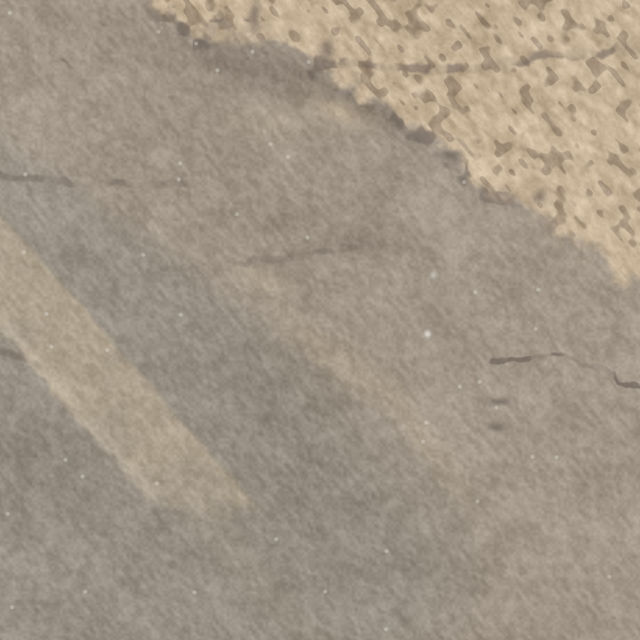
Write a WebGL 1 fragment shader that draws this texture.

```glsl
precision highp float;
uniform vec2 u_resolution;

const vec3 ASPHALT = vec3(0.625, 0.582, 0.527);
const vec3 WORN_GREY = vec3(0.578, 0.546, 0.503);
const vec3 PAINT = vec3(0.690, 0.638, 0.555);
const vec3 SAND = vec3(0.775, 0.699, 0.594);
const vec3 CRACK = vec3(0.410, 0.365, 0.335);
const vec3 GLINT = vec3(0.860, 0.850, 0.820);
const float GRAIN = 0.13;
const float SAND_GRAIN = 0.22;
const float EDGE_WOBBLE = 0.035;

float hash(vec2 p) {
  vec3 q = fract(vec3(p.xyx) * 0.1031);
  q += dot(q, q.yzx + 33.33);
  return fract((q.x + q.y) * q.z);
}

float noise(vec2 p) {
  vec2 i = floor(p), f = fract(p);
  f = f * f * (3.0 - 2.0 * f);
  return mix(mix(hash(i), hash(i + vec2(1, 0)), f.x),
             mix(hash(i + vec2(0, 1)), hash(i + vec2(1, 1)), f.x), f.y);
}

float fbm(vec2 p) {
  float sum = 0.0, gain = 0.5;
  for (int i = 0; i < 4; i++) {
    sum += gain * noise(p);
    p = mat2(1.6, 1.2, -1.2, 1.6) * p + 17.3;
    gain *= 0.5;
  }
  return sum / 0.9375;
}

float segment(vec2 p, vec2 a, vec2 b) {
  vec2 d = b - a;
  return length(p - a - d * clamp(dot(p - a, d) / dot(d, d), 0.0, 1.0));
}

// Soft ellipse, tilted by an angle in radians
float blob(vec2 p, vec2 center, vec2 radius, float angle) {
  float c = cos(angle), s = sin(angle);
  vec2 q = mat2(c, -s, s, c) * (p - center) / radius;
  return exp(-dot(q, q));
}

float line(float d, float width) {
  return 1.0 - smoothstep(width * 0.3, width, d);
}

// Height of the sand border above x
float sandBorder(float x) {
  float slope = 0.935 - 0.652 * (x - 0.44) - 0.018 * smoothstep(0.6, 0.78, x);
  return min(slope, 0.945 + 0.7 * max(0.0, 0.30 - x));
}

void main() {
  vec2 p = gl_FragCoord.xy / u_resolution;
  float broad = fbm(p * 7.0 + 3.0);
  float medium = fbm(p * 24.0 + 40.0);
  vec2 wobble = vec2(fbm(p * 32.0 + 9.0), fbm(p * 32.0 + 71.0)) - 0.5;
  vec2 w = p + wobble * 0.022;

  // Streaked grain running down to the right
  vec2 streak = vec2(dot(p, vec2(0.77, 0.64)), dot(p, vec2(0.64, -0.77)));
  float grain = 0.6 * noise(streak * vec2(150.0, 75.0)) + 0.4 * noise(p * 230.0) - 0.5;

  // Asphalt tones
  vec3 color = ASPHALT;
  float lane = line(segment(p, vec2(0.10, 0.68), vec2(0.56, 0.10)), 0.24);
  float shoulder = smoothstep(-0.08, 0.03, 0.52 - 1.13 * p.x - p.y);
  float seam = 0.48 - 0.72 * (p.x - 0.44) - 0.5 * max(0.0, p.x - 0.61) - p.y + wobble.x * 0.03;
  float worn = max(lane * smoothstep(-0.02, 0.03, seam), shoulder);
  color = mix(color, WORN_GREY, 0.85 * worn);
  color += vec3(0.025, 0.018, 0.006) * line(abs(seam + 0.022), 0.045)
         * smoothstep(0.40, 0.48, p.x) * smoothstep(0.78, 0.66, p.x);
  color += (broad - 0.5) * 0.07 + (medium - 0.5) * 0.08;

  // Faded paint stripe
  float upper = 0.668 - 1.144 * p.x - p.y;
  float lower = p.y - 0.479 + 1.12 * p.x;
  float stripe = smoothstep(-0.008, 0.012, upper + wobble.x * 0.012)
               * smoothstep(-0.010, 0.012, lower + wobble.y * 0.03)
               * smoothstep(0.185, 0.225, p.y + wobble.y * 0.05);
  float wear = 0.55 + 0.65 * smoothstep(0.3, 0.7, fbm(p * 13.0 + 22.0));
  color = mix(color, PAINT, clamp(stripe * wear, 0.0, 1.0) * 0.88);
  color += 0.05 * line(abs(lower - 0.012), 0.025) * stripe;

  // Dirt below the border and patches in the middle
  float dirt = blob(p, vec2(0.42, 0.89), vec2(0.17, 0.038), -0.28)
             + 0.8 * blob(p, vec2(0.59, 0.82), vec2(0.08, 0.022), -0.62)
             + 0.7 * blob(p, vec2(0.55, 0.622), vec2(0.075, 0.018), 0.08)
             + 0.6 * blob(p, vec2(0.44, 0.655), vec2(0.045, 0.016), 0.3);
  color -= vec3(0.085, 0.085, 0.08) * dirt * (0.35 + 1.1 * medium);
  float dust = blob(p, vec2(0.53, 0.825), vec2(0.045, 0.016), -0.4)
             + 0.7 * blob(p, vec2(0.41, 0.563), vec2(0.04, 0.016), -0.35)
             + 0.4 * blob(p, vec2(0.45, 0.81), vec2(0.09, 0.025), 0.0);
  color += vec3(0.10, 0.085, 0.055) * dust * (0.4 + medium);
  color += grain * GRAIN;

  // Sand with dark pits
  float border = p.y - sandBorder(p.x) + wobble.y * EDGE_WOBBLE * 2.0;
  float sand = smoothstep(-0.012, 0.018, border);
  float grit = fbm(streak * vec2(85.0, 50.0) + 5.0) - 0.5;
  float pits = smoothstep(0.64, 0.80, noise(streak * vec2(95.0, 58.0) + 31.0));
  vec3 ground = SAND + grit * SAND_GRAIN + (broad - 0.5) * 0.06 + grain * 0.08;
  ground -= vec3(0.13, 0.13, 0.11) * pits;
  color = mix(color, ground, sand);

  // Broken stones along the border
  float rim = line(abs(border + 0.004), 0.026) * smoothstep(0.20, 0.28, p.x);
  float stones = smoothstep(0.56, 0.72, noise(p * 42.0 + 12.0));
  color = mix(color, CRACK, 0.55 * rim * stones * smoothstep(0.88, 0.72, p.x));

  // Cracks and dark chips
  float cracks = line(min(segment(w, vec2(0.77, 0.438), vec2(0.885, 0.443)),
                          segment(w, vec2(0.885, 0.443), vec2(1.02, 0.385))), 0.006);
  float sandCrack = min(segment(w, vec2(0.54, 0.90), vec2(0.73, 0.89)),
                    min(segment(w, vec2(0.73, 0.89), vec2(0.83, 0.91)),
                        segment(w, vec2(0.83, 0.91), vec2(1.02, 0.925))));
  cracks = max(cracks, 0.8 * line(sandCrack, 0.010));
  float leftCrack = min(segment(w, vec2(0.0, 0.723), vec2(0.14, 0.713)),
                        segment(w, vec2(0.14, 0.713), vec2(0.29, 0.713)));
  cracks = max(cracks, 0.6 * line(leftCrack, 0.008));
  cracks = max(cracks, 0.6 * line(segment(w, vec2(0.0, 0.447), vec2(0.06, 0.433)), 0.010));
  cracks = max(cracks, 0.4 * line(segment(w, vec2(0.37, 0.587), vec2(0.60, 0.618)), 0.007));
  cracks *= 0.25 + 0.75 * smoothstep(0.3, 0.6, noise(p * 38.0 + 50.0));
  float chips = blob(w, vec2(0.104, 0.900), vec2(0.008, 0.005), -0.4)
              + blob(w, vec2(0.780, 0.375), vec2(0.018, 0.006), 0.0)
              + blob(w, vec2(0.777, 0.332), vec2(0.014, 0.007), 0.0)
              + blob(w, vec2(0.702, 0.753), vec2(0.014, 0.009), -0.5)
              + blob(w, vec2(0.847, 0.693), vec2(0.010, 0.011), 0.0)
              + blob(w, vec2(0.400, 0.975), vec2(0.008, 0.025), 0.0)
              + blob(w, vec2(0.510, 0.920), vec2(0.014, 0.016), 0.0);
  color = mix(color, CRACK, clamp(0.65 * cracks + 0.6 * chips, 0.0, 0.8));

  // Pale glints
  vec2 cell = floor(p * 34.0);
  vec2 spot = 0.25 + 0.5 * vec2(hash(cell + 5.0), hash(cell + 90.0));
  float glint = step(0.95, hash(cell)) * line(length(fract(p * 34.0) - spot), 0.16) * 0.45;
  glint += blob(p, vec2(0.668, 0.478), vec2(0.005), 0.0)
         + 0.6 * blob(p, vec2(0.677, 0.570), vec2(0.006), 0.0);
  color = mix(color, GLINT, clamp(glint, 0.0, 0.9) * (1.0 - sand));

  gl_FragColor = vec4(clamp(color, 0.0, 1.0), 1.0);
}
```
